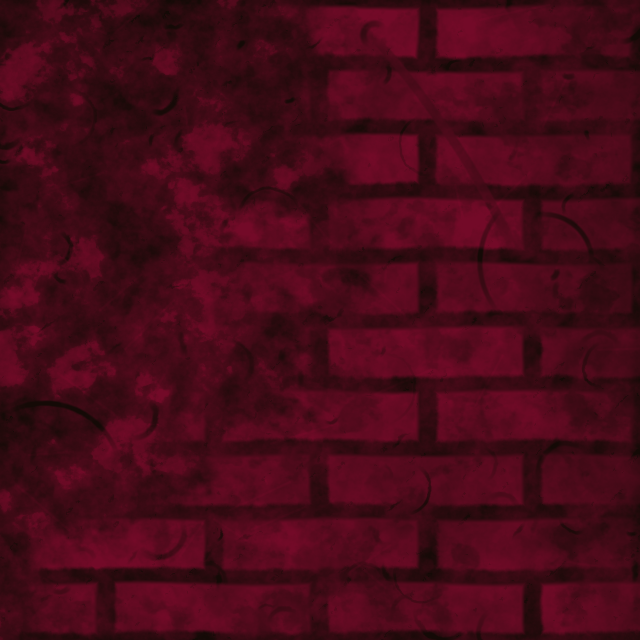
This texture is drawn by a WebGL 2 fragment shader. Its source:

```glsl
#version 300 es
precision highp float;
// Grimy crimson brick wall: ten running-bond courses, three bricks wide, with
// plaster hiding the left side. Smoothed cellular noise gives the stains, and
// hashed loops scatter dark curved gouges, smudges and pale hairline scratches.
uniform vec2 u_resolution;
out vec4 fragColor;

float hash(vec2 p) {
  vec3 q = fract(p.xyx * vec3(0.1031, 0.103, 0.0973));
  q += dot(q, q.yzx + 33.33);
  return fract((q.x + q.y) * q.z);
}

vec2 hash2(vec2 p) { return vec2(hash(p), hash(p + 71.7)); }

// Cellular noise: random cell values blended by distance to jittered centres.
float cellNoise(vec2 p) {
  vec2 base = floor(p);
  float sum = 0.0, total = 0.0;
  for (int j = -1; j <= 1; j++)
    for (int i = -1; i <= 1; i++) {
      vec2 id = base + vec2(i, j);
      vec2 d = id + hash2(id + 40.0) - p;
      float w = exp(-8.0 * dot(d, d));
      sum += w * hash(id + 13.0);
      total += w;
    }
  return sum / total;
}

// Layered cellular noise centred on zero.
float mottle(vec2 p) {
  float sum = 0.0, amp = 0.5;
  for (int i = 0; i < 5; i++) {
    sum += amp * (cellNoise(p) - 0.5);
    p = mat2(1.6, 1.2, -1.2, 1.6) * p + 17.0;
    amp *= 0.6;
  }
  return sum;
}

// Small round pits in a few of the cells.
float pits(vec2 p) {
  vec2 id = floor(p);
  vec2 centre = 0.3 + 0.4 * hash2(id + 90.0);
  float size = 0.08 + 0.16 * hash(id + 55.0);
  return step(0.8, hash(id + 23.0)) * smoothstep(size, size * 0.3, length(fract(p) - centre));
}

// Arc stroke that thins out toward both ends.
float arcMark(vec2 p, vec2 centre, float radius, float facing, float spread, float width) {
  vec2 d = p - centre;
  float along = cos(atan(d.y, d.x) - facing);
  float taper = smoothstep(cos(spread), 1.0, along);
  return taper * smoothstep(width, width * 0.25, abs(length(d) - radius));
}

float segmentDistance(vec2 p, vec2 a, vec2 b) {
  vec2 ab = b - a;
  return length(p - a - ab * clamp(dot(p - a, ab) / dot(ab, ab), 0.0, 1.0));
}

void main() {
  vec2 p = gl_FragCoord.xy / u_resolution;
  float broad = mottle(p * 6.0);
  float fine = mottle(p * 30.0 + 9.0);
  float dirt = mottle(p * vec2(13.0, 15.0) + 31.0);

  // Brick courses with slightly wavering joints
  vec2 q = p + 0.002 * vec2(sin(p.y * 31.0), sin(p.x * 17.0 + p.y * 9.0)) + 0.005 * fine;
  vec2 grid = q * vec2(3.0, 10.0);
  grid.x += 0.5 * (1.0 - mod(floor(grid.y), 2.0));
  vec2 toJoint = (0.5 - abs(fract(grid) - 0.5)) / vec2(3.0, 10.0);
  float inset = min(toJoint.x - 0.0145, toJoint.y - 0.0115);
  float brick = smoothstep(-0.004, 0.005, inset);
  float brickTone = 0.73 + 0.16 * hash(floor(grid) + 4.0) + 0.4 * broad + 0.35 * fine;
  brickTone -= 0.2 * smoothstep(0.02, 0.25, dirt);
  float mortarTone = 0.33 + 0.5 * dirt + 0.45 * fine;
  float wall = mix(mortarTone, brickTone, brick) - 0.2 * smoothstep(0.8, 0.97, p.x) * brick;

  // Plaster cover, darkest at the upper left
  float plaster = 0.47 + 0.35 * broad + 0.5 * dirt + 0.5 * fine;
  plaster -= 0.13 * smoothstep(0.45, 0.95, p.y) * smoothstep(0.5, 0.2, p.x);
  plaster += 0.22 * smoothstep(0.07, 0.2, dirt + 0.3 * fine);
  float lowCourses = 0.15 * smoothstep(0.4, 0.28, p.y) + 0.25 * smoothstep(0.24, 0.12, p.y);
  float reveal = smoothstep(0.37, 0.56, p.x + 0.35 * broad + 0.2 * dirt + lowCourses);
  float tone = mix(plaster, wall, reveal);

  // Long bent streak hanging from a small hook
  float drop = 0.94 - p.y;
  float streak = abs(p.x - 0.586 - 0.87 * drop + 0.65 * drop * drop) * 0.8;
  float streakMask = smoothstep(0.009, 0.005, streak) * smoothstep(0.0, 0.02, drop) * smoothstep(0.34, 0.28, drop);
  tone = mix(tone, 0.55 + 0.3 * fine, 0.75 * streakMask);
  float gouge = arcMark(p, vec2(0.586, 0.945), 0.018, 2.4, 2.0, 0.008);

  // Broad arc at the lower left and bowed cuts on the right
  gouge = max(gouge, arcMark(p, vec2(0.07, 0.25), 0.12, 1.2, 1.0, 0.006));
  gouge = max(gouge, arcMark(p, vec2(0.87, 0.59), 0.12, 3.1, 0.8, 0.006));
  gouge = max(gouge, arcMark(p, vec2(0.85, 0.59), 0.075, 0.9, 1.0, 0.006));

  // Scattered curved gouges and slanted smudges
  for (int i = 0; i < 60; i++) {
    vec2 seed = vec2(float(i) * 3.7 + 2.0, 8.3);
    vec2 spot = hash2(seed);
    vec2 look = hash2(seed + 19.0);
    float radius = 0.012 + 0.045 * look.x * look.x;
    float arc = arcMark(p + 0.008 * fine, spot, radius, 6.283 * look.y, 0.7 + look.x, 0.003 + 0.004 * hash(seed + 5.0));
    gouge = max(gouge, arc * (0.35 + 0.6 * look.y));
    vec2 d = p - hash2(seed + 47.0) + 0.02 * vec2(dirt, fine);
    float turn = 0.3 + 1.6 * look.x;
    d = mat2(cos(turn), -sin(turn), sin(turn), cos(turn)) * d;
    float smudge = smoothstep(1.0, 0.2, length(d / vec2(0.01 + 0.014 * look.y, 0.003 + 0.006 * look.x)));
    gouge = max(gouge, smudge * 0.75 * look.y);
  }
  tone -= 0.48 * gouge * (0.8 + fine);
  tone -= 0.15 * pits(p * 42.0 + 2.0 * fine);

  // Pale hairline scratches
  for (int i = 0; i < 36; i++) {
    vec2 seed = vec2(float(i) * 5.1, 61.0);
    vec2 a = hash2(seed);
    vec2 b = a + (hash2(seed + 29.0) - 0.5) * vec2(0.22, 0.16);
    tone += 0.07 * smoothstep(0.003, 0.0005, segmentDistance(p + 0.004 * broad, a, b));
  }

  // Shaded rim, then the tone becomes a dark-to-crimson ramp
  vec2 rim = min(p, 1.0 - p);
  tone -= 0.1 * smoothstep(0.02, 0.0, min(rim.x, rim.y));
  vec3 soot = vec3(0.08, 0.04, 0.025);
  vec3 crimson = vec3(0.45, 0.04, 0.155);
  fragColor = vec4(mix(soot, crimson, clamp(tone, 0.0, 1.0)), 1.0);
}
```
